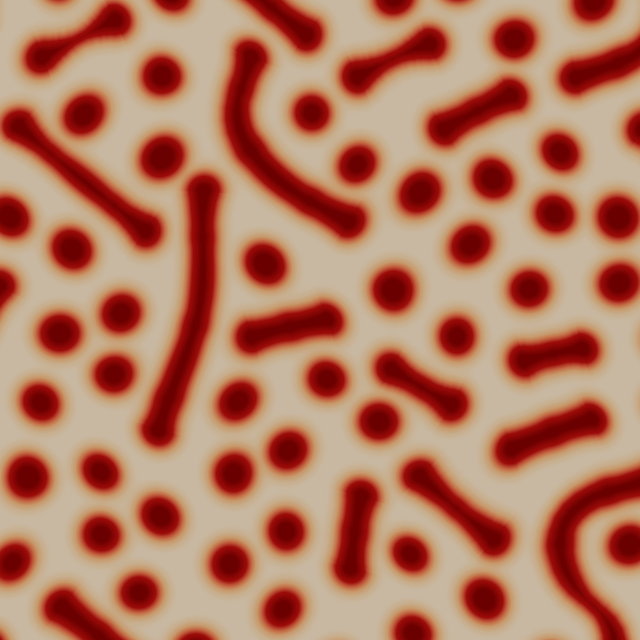
Give the GLSL for this pattern, as a Shadertoy shader.

```glsl
// Reaction-diffusion style pattern: soft dark red spots and worms on beige.
#define SPACING 0.121      // distance between neighbouring nodes
#define JITTER 0.32        // node displacement, in spacings
#define TILT -0.35         // lattice rotation in radians
#define SPOT_RADIUS 0.0325
#define WORM_RADIUS 0.0250
#define END_BULGE 0.0035   // extra radius at free worm ends
#define NECK_DEPTH 0.018   // strongest thinning in the middle of a link
#define LINK_SHARE 0.75    // share of possible links that are kept
#define BLEND 0.005        // softness of the joins
#define WARP 0.006         // bending of the plane
#define SEED 3.0

float hash(vec2 cell, float salt) {
    return fract(sin(dot(cell, vec2(127.1, 311.7)) + (salt + SEED) * 74.7) * 43758.55);
}

// Jittered triangular lattice, in canvas units.
vec2 nodePosition(vec2 cell) {
    vec2 jitter = vec2(hash(cell, 1.0), hash(cell, 2.0)) - 0.5;
    return SPACING * (vec2(cell.x + 0.5 * cell.y, 0.866 * cell.y) + JITTER * jitter);
}

// Lattice step for direction 0, 1 or 2.
vec2 latticeStep(float dir) {
    return dir < 0.5 ? vec2(1, 0) : dir < 1.5 ? vec2(0, 1) : vec2(-1, 1);
}

float inDirection(vec2 cell) {
    return floor(3.0 * hash(cell, 3.0));
}

// Sharp turns are replaced by straight continuation.
float outDirection(vec2 cell) {
    float dirIn = inDirection(cell);
    float dirOut = floor(3.0 * hash(cell, 4.0));
    return abs(dirOut - dirIn) > 1.5 ? dirIn : dirOut;
}

// A link exists when both of its ends agree, so worms never branch.
bool linked(vec2 cell, float dir) {
    return outDirection(cell) == dir && inDirection(cell + latticeStep(dir)) == dir
        && hash(cell, 7.0) < LINK_SHARE;
}

// Radius lost halfway along the link that starts at this cell.
float neckLoss(vec2 cell) {
    return 0.003 + NECK_DEPTH * pow(hash(cell, 6.0), 2.5);
}

// Distance to a quadratic curve whose radius changes towards both ends.
float curveDistance(vec2 p, vec2 a, vec2 b, vec2 c, float lossA, float lossC) {
    float best = 1e3;
    vec2 from = a;
    for (int k = 1; k <= 6; k++) {
        float t = float(k) / 6.0;
        vec2 to = mix(mix(a, b, t), mix(b, c, t), t);
        vec2 along = to - from;
        float h = clamp(dot(p - from, along) / max(dot(along, along), 1e-9), 0.0, 1.0);
        float s = t + (h - 1.0) / 6.0;
        float radius = WORM_RADIUS - lossA * (1.0 - s) * (1.0 - s) - lossC * s * s;
        best = min(best, length(p - from - h * along) - radius);
        from = to;
    }
    return best;
}

// Smooth union of all spots and worm pieces around p.
float patternDistance(vec2 p) {
    float row = p.y / (0.866 * SPACING);
    vec2 home = floor(vec2(p.x / SPACING - 0.5 * row, row) + 0.5);
    float sum = 1e-9;
    for (int j = -2; j <= 2; j++)
    for (int i = -2; i <= 2; i++) {
        vec2 cell = home + vec2(i, j);
        vec2 node = nodePosition(cell);
        float dirIn = inDirection(cell), dirOut = outDirection(cell);
        vec2 previous = cell - latticeStep(dirIn);
        vec2 next = cell + latticeStep(dirOut);
        bool back = linked(previous, dirIn), forward = linked(cell, dirOut);
        float d = length(p - node) - SPOT_RADIUS - 0.005 * (hash(cell, 5.0) - 0.5);
        if (back || forward) {
            // Each node bends the worm between the midpoints of its links.
            vec2 start = back ? 0.5 * (node + nodePosition(previous)) : node;
            vec2 end = forward ? 0.5 * (node + nodePosition(next)) : node;
            d = curveDistance(p, start, node, end,
                back ? neckLoss(previous) : -END_BULGE,
                forward ? neckLoss(cell) : -END_BULGE);
        }
        sum += exp(-d / BLEND);
    }
    return -BLEND * log(sum);
}

float ramp(float from, float to, float d) {
    return clamp((d - from) / (to - from), 0.0, 1.0);
}

// Dark core, red body, orange rim, tan glow, beige ground.
vec3 patternColor(float d) {
    vec3 color = vec3(0.42, 0.0, 0.0);
    color = mix(color, vec3(0.60, 0.04, 0.03), ramp(-0.0190, -0.0065, d));
    color = mix(color, vec3(0.73, 0.30, 0.20), ramp(-0.0055, 0.0, d));
    color = mix(color, vec3(0.77, 0.45, 0.29), ramp(0.0, 0.0038, d));
    color = mix(color, vec3(0.78, 0.60, 0.42), ramp(0.0038, 0.0090, d));
    color = mix(color, vec3(0.78, 0.68, 0.55), ramp(0.0090, 0.0170, d));
    return mix(color, vec3(0.785, 0.72, 0.63), ramp(0.0170, 0.0270, d));
}

void mainImage(out vec4 fragColor, in vec2 fragCoord) {
    vec2 uv = fragCoord / min(iResolution.x, iResolution.y);

    // Gentle warp: bends the worms and makes the spots slightly oval.
    uv += WARP * sin(vec2(17.0, 15.0) * uv.yx + 6.0 * uv + vec2(0.7, 2.1));

    float c = cos(TILT), s = sin(TILT);
    fragColor = vec4(patternColor(patternDistance(mat2(c, s, -s, c) * uv)), 1.0);
}
```
